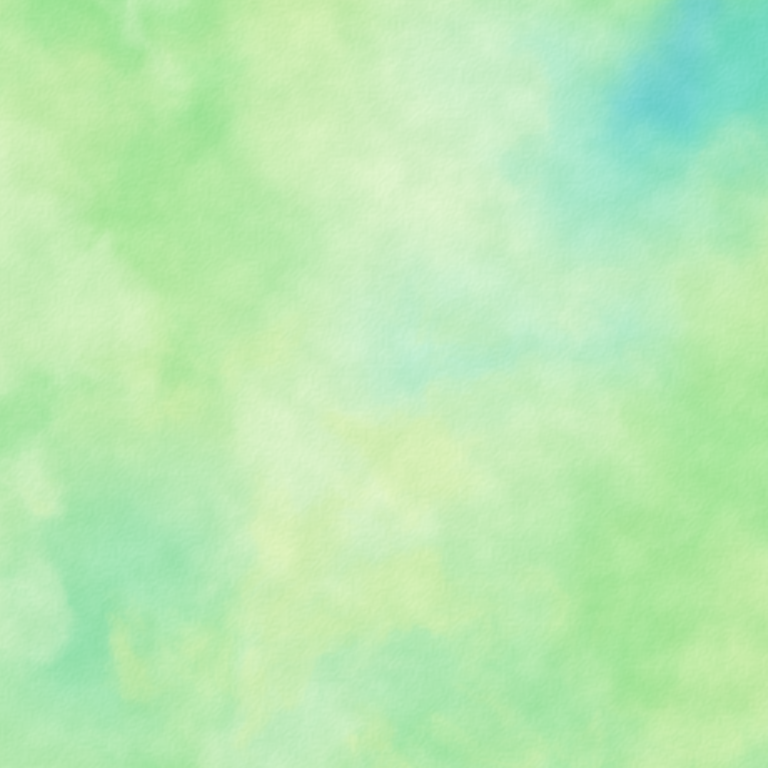
Reproduce this texture procedurally as a WebGL 2 fragment shader.

```glsl
#version 300 es
precision highp float;
// Soft watercolour paper: green and lime washes around a pale diagonal glow,
// with mint and aqua pools and a teal corner. Warped value noise bends soft
// capsule-shaped washes; fine relief noise adds the paper tooth.

#define CLOUD_SCALE 4.6
#define WARP_AMOUNT 0.17
#define FEATHER_AMOUNT 0.035
#define BLOOM_STRENGTH 0.55
#define MOTTLE_AMOUNT 0.07
#define GRAIN_SCALE 230.0
#define GRAIN_AMOUNT 0.036

uniform vec2 u_resolution;
out vec4 fragColor;

const vec3 GREEN = vec3(0.62, 0.895, 0.585);
const vec3 LIME  = vec3(0.785, 0.925, 0.66);
const vec3 CREAM = vec3(0.845, 0.945, 0.78);
const vec3 MINT  = vec3(0.58, 0.885, 0.705);
const vec3 AQUA  = vec3(0.69, 0.92, 0.82);
const vec3 TEAL  = vec3(0.44, 0.855, 0.775);
const vec3 BLUE  = vec3(0.40, 0.79, 0.83);
const vec3 STAIN = vec3(0.84, 0.935, 0.67);

float hash(vec2 cell) {
  uvec2 k = uvec2(ivec2(cell) + 32768);
  uint h = k.x * 1597334677u ^ k.y * 3812015801u;
  h = (h ^ (h >> 15)) * 2246822519u;
  h = (h ^ (h >> 13)) * 3266489917u;
  return float((h ^ (h >> 16)) >> 8) / 16777216.0;
}

float noise(vec2 p) {
  vec2 i = floor(p), f = fract(p);
  f = f * f * f * (f * (f * 6.0 - 15.0) + 10.0);
  float low = mix(hash(i), hash(i + vec2(1, 0)), f.x);
  float high = mix(hash(i + vec2(0, 1)), hash(i + vec2(1, 1)), f.x);
  return mix(low, high, f.y);
}

float fbm(vec2 p) {
  float sum = 0.0, weight = 0.5;
  for (int i = 0; i < 6; i++) {
    sum += weight * noise(p);
    p = mat2(1.6, 1.2, -1.2, 1.6) * p + 7.3;
    weight *= 0.5;
  }
  return sum;
}

// Patchy coverage from 0 to 1 at cloud scale
float cloud(vec2 p, float seed) {
  return smoothstep(0.3, 0.68, fbm(p * CLOUD_SCALE + seed));
}

// Soft pool of pigment around the segment from a to b
float wash(vec2 p, vec2 a, vec2 b, float radius) {
  vec2 ab = b - a;
  float along = clamp(dot(p - a, ab) / dot(ab, ab), 0.0, 1.0);
  float d = length(p - a - ab * along) / radius;
  return exp(-d * d);
}

// Paper surface height
float tooth(vec2 p) {
  return 0.6 * noise(p * GRAIN_SCALE) + 0.4 * noise(p * GRAIN_SCALE * 0.47 + 31.0);
}

void main() {
  vec2 uv = gl_FragCoord.xy / u_resolution;
  vec2 p = uv * u_resolution / min(u_resolution.x, u_resolution.y);

  // Bend the washes broadly, then feather their borders
  vec2 bend = vec2(fbm(p * 4.0 + 11.0), fbm(p * 4.0 + 47.0)) - 0.49;
  vec2 feather = vec2(fbm(p * 17.0 + 19.0), fbm(p * 17.0 + 71.0)) - 0.49;
  vec2 q = p + WARP_AMOUNT * bend + FEATHER_AMOUNT * feather;

  // Green ground with lime and mint clouds
  vec3 col = mix(GREEN, LIME, cloud(q, 3.0));
  float low = 1.0 - smoothstep(0.1, 0.6, uv.y);
  col = mix(col, MINT, cloud(q, 23.0) * (0.1 + 0.25 * low));

  // Broad washes
  col = mix(col, GREEN, 0.60 * wash(q, vec2(0.02, 0.68), vec2(0.30, 0.74), 0.09));
  col = mix(col, GREEN, 0.65 * wash(q, vec2(0.80, 0.24), vec2(0.98, 0.48), 0.12));
  col = mix(col, MINT, 0.80 * wash(q, vec2(0.08, 0.16), vec2(0.20, 0.30), 0.13));
  col = mix(col, MINT, 0.60 * wash(q, vec2(0.36, 0.07), vec2(0.52, 0.08), 0.09));
  col = mix(col, CREAM, 0.95 * wash(q, vec2(0.47, 0.36), vec2(0.60, 0.78), 0.21));
  col = mix(col, AQUA, 0.75 * wash(q, vec2(0.58, 0.55), vec2(0.80, 0.57), 0.09));
  col = mix(col, AQUA, 0.75 * wash(q, vec2(0.68, 0.92), vec2(0.80, 0.76), 0.12));
  col = mix(col, TEAL, 0.92 * wash(q, vec2(0.86, 0.88), vec2(1.02, 0.95), 0.105));
  col = mix(col, BLUE, 0.60 * wash(q, vec2(0.83, 0.90), vec2(0.91, 0.99), 0.045));

  // Pale blooms and warm lime stains
  float bloom = smoothstep(0.48, 0.7, fbm(q * 5.0 + 61.0));
  col = mix(col, CREAM, BLOOM_STRENGTH * bloom);
  float stain = smoothstep(0.54, 0.74, fbm(q * 5.5 + 83.0));
  float warmArea = 1.0 - smoothstep(0.95, 1.4, uv.x + uv.y);
  col = mix(col, STAIN, 0.6 * stain * warmArea);

  // Mottled pigment, then lit paper tooth
  float mottle = fbm(p * 22.0 + 5.0) - 0.49;
  col += MOTTLE_AMOUNT * mottle * vec3(1.5, 0.6, 1.2);
  float relief = tooth(p) - tooth(p + vec2(-0.0018, 0.0018));
  col += GRAIN_AMOUNT * relief * vec3(1.1, 0.8, 1.1);

  fragColor = vec4(clamp(col, 0.0, 1.0), 1.0);
}
```
